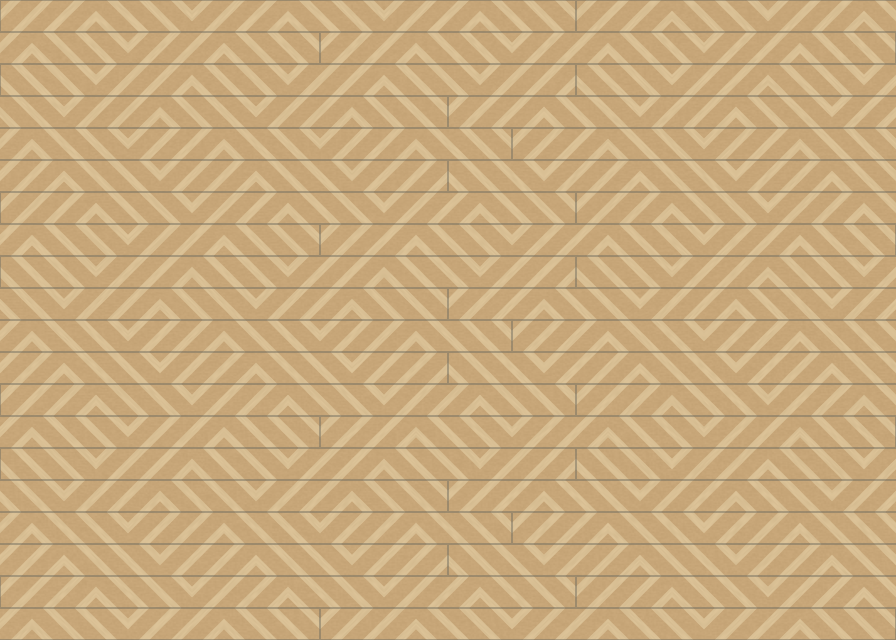
Reproduce this pattern procedurally as a WebGL 1 fragment shader.

```glsl
precision highp float;

uniform vec2 u_resolution;

// Lengths are in plank heights
#define PLANK_ROWS 20.0
#define PLANK_LENGTH 18.0
#define MOTIF_LENGTH 6.0
#define STRIPE_HALF 0.168
#define SEAM_HALF 0.0145
#define GRAIN_AMOUNT 0.035
#define BASE_WOOD vec3(0.78, 0.65, 0.47)
#define INLAY_WOOD vec3(0.85, 0.75, 0.58)
#define SEAM_COLOR vec3(0.43, 0.42, 0.37)

float hash(vec2 p) {
  return fract(sin(dot(p, vec2(127.1, 311.7))) * 43758.5453);
}

float noise(vec2 p) {
  vec2 cell = floor(p);
  vec2 f = fract(p);
  f = f * f * (3.0 - 2.0 * f);
  float low = mix(hash(cell), hash(cell + vec2(1.0, 0.0)), f.x);
  float high = mix(hash(cell + vec2(0.0, 1.0)), hash(cell + 1.0), f.x);
  return mix(low, high, f.y);
}

// Position of an end joint; the stagger repeats every six rows
float jointOffset(float row) {
  float k = mod(row, 6.0);
  if (k < 0.5) return 0.0;
  if (k < 1.5) return 10.0;
  if (k < 2.5) return 0.0;
  if (k < 3.5) return 14.0;
  if (k < 4.5) return 16.0;
  return 14.0;
}

// Distance to the nearest multiple of a period
float repeatDistance(float x, float period) {
  return abs(mod(x + 0.5 * period, period) - 0.5 * period);
}

// Share of a pixel-wide window that lies inside a line
float coverage(float dist, float halfWidth, float window) {
  float inner = max(dist - 0.5 * window, -halfWidth);
  float outer = min(dist + 0.5 * window, halfWidth);
  return max(outer - inner, 0.0) / window;
}

void main() {
  float pixel = PLANK_ROWS / u_resolution.y;
  vec2 p = gl_FragCoord.xy * pixel;
  p.y = PLANK_ROWS - p.y;

  float row = floor(p.y);
  float depth = p.y - row;
  float along = p.x - jointOffset(row);

  // Every third plank is laid upside down
  if (mod(row, 3.0) > 1.5) depth = 1.0 - depth;

  // Mirrored diagonals, one plank height apart, join across the rows
  float fold = abs(mod(along, MOTIF_LENGTH) - 0.5 * MOTIF_LENGTH);
  float diagonal = fold - depth;
  float stripeDist = repeatDistance(diagonal - 0.5, 1.0);
  float inlay = coverage(stripeDist, STRIPE_HALF, 1.414 * pixel);

  // Grain follows the plank in the base and the stripe in the inlay
  float plank = floor(along / PLANK_LENGTH);
  vec2 seed = vec2(plank * 17.0, row * 31.0);
  float baseGrain = noise(p * vec2(9.0, 22.0) + seed);
  float speckle = noise(p * 19.0 + seed);
  float inlayGrain = noise(vec2(diagonal * 18.0, (fold + depth) * 3.0) + seed);
  float grain = mix(mix(baseGrain, speckle, 0.5), inlayGrain, inlay) - 0.5;
  vec3 color = mix(BASE_WOOD, INLAY_WOOD, inlay) + GRAIN_AMOUNT * grain;

  // Long seams between rows and short joints at plank ends
  float seamDist = min(repeatDistance(p.y, 1.0), repeatDistance(along, PLANK_LENGTH));
  color = mix(color, SEAM_COLOR, coverage(seamDist, SEAM_HALF, 1.2 * pixel));

  gl_FragColor = vec4(color, 1.0);
}
```
